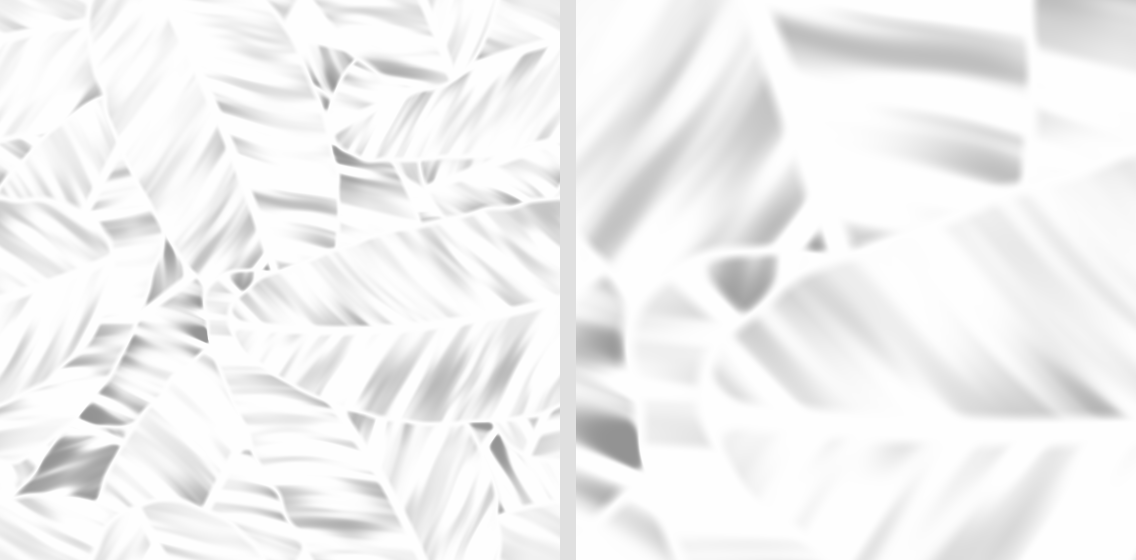
Left, the full canvas; right, a detail of the centre.
Write a three.js fragment shader that draws this texture.

```glsl
varying vec2 vUv;

#define COLS 4.0
#define ROWS 3.0
#define LEAF_SIZE vec2(0.2, 0.43)
#define RIM 0.009
#define SOFT 0.005
#define VEINS 58.0
#define VEIN_STRETCH 8.0
#define INK_GAIN 1.15
#define SHADOW 1.3
#define SHADOW_WIDTH 0.055
#define PAPER 0.995
#define INK_DEPTH 0.42

float hash(vec2 p) {
  return fract(sin(dot(p, vec2(127.1, 311.7))) * 43758.5453);
}

float noise(vec2 p) {
  vec2 cell = floor(p);
  vec2 f = fract(p);
  f = f * f * (3.0 - 2.0 * f);
  float low = mix(hash(cell), hash(cell + vec2(1.0, 0.0)), f.x);
  float high = mix(hash(cell + vec2(0.0, 1.0)), hash(cell + vec2(1.0, 1.0)), f.x);
  return mix(low, high, f.y);
}

mat2 rotation(float angle) {
  float c = cos(angle);
  float s = sin(angle);
  return mat2(c, s, -s, c);
}

// Approximate signed distance to an ellipse, negative inside
float ellipseDistance(vec2 p, vec2 radius) {
  float k0 = length(p / radius);
  float k1 = length(p / (radius * radius));
  return k0 * (k0 - 1.0) / max(k1, 0.001);
}

// Broken brush streaks that run from the midrib out to the rim
float veinInk(vec2 p, float slope, vec2 seed) {
  float across = abs(p.x);
  float stretch = sqrt(1.0 + slope * slope);
  vec2 side = seed + vec2(0.0, p.x > 0.0 ? 53.0 : 0.0);
  float wobble = 0.014 * noise(p * 11.0 + seed);
  float s = (p.y - slope * across + 0.7 * across * across + wobble) / stretch;
  float along = across * stretch;

  float coarse = noise(vec2(s * VEINS, along * VEIN_STRETCH) + side);
  float fine = noise(vec2(s * VEINS * 1.9, along * VEIN_STRETCH * 1.6) + side + 19.0);
  float streak = smoothstep(0.36, 0.9, mix(coarse, fine, 0.25));
  float patches = noise(vec2(s * 13.0, along * 7.0) + side + 31.0);
  return streak * (0.12 + patches * patches);
}

void main() {
  float ink = 0.0;
  float count = COLS * ROWS;

  // Leaves are stacked from back to front, each wrapped around the tile
  for (float i = 0.0; i < COLS * ROWS; i++) {
    float slot = mod(i * 5.0, count);
    vec2 cell = vec2(mod(slot, COLS), floor(slot / COLS));
    vec2 seed = vec2(i * 17.0 + 3.0, i * 7.0 + 11.0);
    vec2 jitter = vec2(hash(seed), hash(seed + 1.0)) - 0.5;
    vec2 center = (cell + 0.5 + 0.7 * jitter) / vec2(COLS, ROWS);

    // Leaf space: y follows the gently bent midrib
    vec2 p = fract(vUv - center + 0.5) - 0.5;
    p = rotation(6.2832 * hash(seed + 2.0)) * p;
    p.x += 0.7 * (hash(seed + 3.0) - 0.5) * p.y * p.y;

    // Outline with a tapered tip and a slightly torn edge
    vec2 radius = LEAF_SIZE * mix(0.85, 1.0, hash(seed + 4.0));
    float edge = ellipseDistance(vec2(p.x * (1.0 + 0.5 * p.y), p.y), radius);
    edge += 0.01 * (noise(p * 24.0 + seed) - 0.5);

    // Veins stop short of the pale rim and midrib
    float slope = mix(0.35, 1.3, hash(seed + 5.0));
    float leaf = veinInk(p, slope, seed);
    leaf *= INK_GAIN * mix(0.55, 1.4, hash(seed + 6.0));
    leaf *= smoothstep(RIM - SOFT, RIM + SOFT, -edge);
    leaf *= smoothstep(RIM - SOFT, RIM + SOFT, abs(p.x));

    // Deepen the streaks next to the leaf, then cover what lies under it
    ink *= 1.0 + SHADOW * (1.0 - smoothstep(0.0, SHADOW_WIDTH, edge));
    ink = mix(leaf, ink, smoothstep(-SOFT, SOFT, edge));
  }

  float gray = PAPER - INK_DEPTH * (1.0 - exp(-ink));
  gl_FragColor = vec4(vec3(gray), 1.0);
}
```
